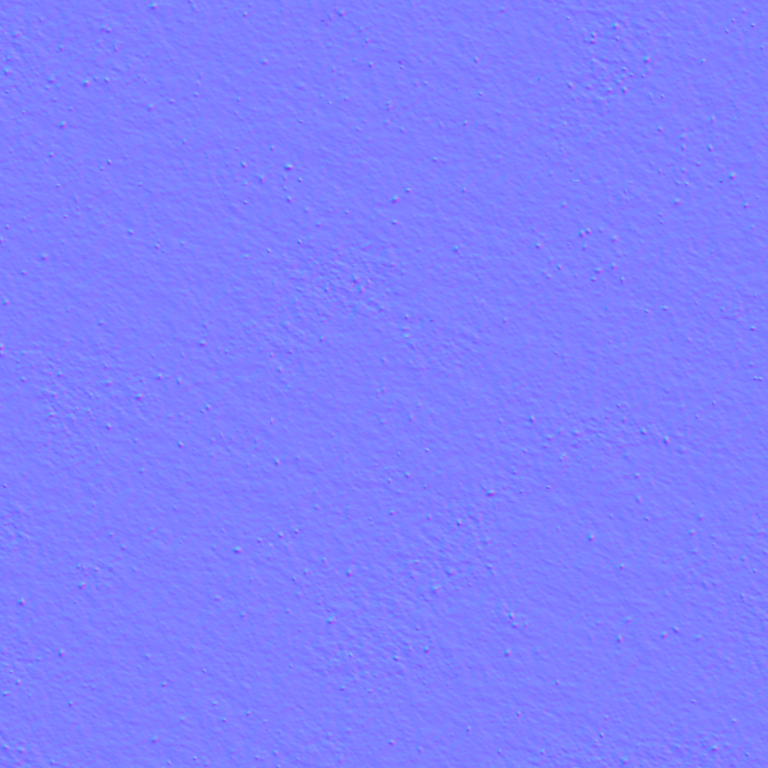
Give the GLSL for this texture map, as a WebGL 1 fragment shader.

```glsl
precision highp float;
uniform vec2 u_resolution;

float hash(vec2 p) {
  vec3 q = fract(p.xyx * vec3(0.1031, 0.1030, 0.0973));
  q += dot(q, q.yzx + 33.33);
  return fract((q.x + q.y) * q.z);
}

float noise(vec2 p) {
  vec2 i = floor(p), f = fract(p);
  vec2 u = f * f * f * (f * (f * 6.0 - 15.0) + 10.0);
  return mix(mix(hash(i), hash(i + vec2(1.0, 0.0)), u.x),
             mix(hash(i + vec2(0.0, 1.0)), hash(i + vec2(1.0, 1.0)), u.x), u.y);
}

vec2 rotate(vec2 p, float a) {
  return vec2(cos(a) * p.x - sin(a) * p.y, sin(a) * p.x + cos(a) * p.y);
}

// Broad patches where the plaster is coarser, 0 to 1
float patchiness(vec2 p) {
  float n = 0.55 * noise(p * 6.0 + 17.3) + 0.45 * noise(p * 17.0 + 41.7);
  return smoothstep(0.5, 0.85, n);
}

// One layer of grain with a given steepness, slightly drawn out along its direction
float layer(vec2 p, float freq, float steep, float angle) {
  return steep * noise(rotate(p, angle) * vec2(0.72, 1.0) * freq + freq + 60.0) / freq;
}

float grain(vec2 p, float rough) {
  float fine = layer(p, 118.0, 0.052, 0.62) + layer(p, 185.0, 0.062, 0.12)
             + layer(p, 255.0, 0.072, 0.4);
  return layer(p, 22.0, 0.010, 0.3) + layer(p, 58.0, 0.026, 0.45) + rough * fine;
}

// Small scattered grit, one candidate per cell
float grit(vec2 p, float cells, float amount, float seed) {
  vec2 g = p * cells, id = floor(g);
  float h = 0.0;
  for (int y = -1; y <= 1; y++) {
    for (int x = -1; x <= 1; x++) {
      vec2 c = id + vec2(x, y) + seed;
      vec2 center = c - seed + vec2(hash(c + 3.7), hash(c + 91.2));
      float pick = hash(c + 47.9), size = hash(c + 133.1);
      float radius = mix(0.0022, 0.0040, size);
      float steep = mix(0.08, 0.50, pow(hash(c + 71.5), 3.0));
      vec2 d = rotate((g - center) / cells, size * 6.28) * vec2(1.0, 1.3) / radius;
      h += step(pick, amount) * steep * radius * exp(-dot(d, d));
    }
  }
  return h;
}

float height(vec2 p, float rough, float amount) {
  return grain(p, rough) + grit(p, 47.0, amount, 5.0) + grit(p, 73.0, amount * 0.5, 150.0);
}

void main() {
  vec2 p = gl_FragCoord.xy / u_resolution.y;
  float coarse = patchiness(p);
  float rough = 0.88 + 0.75 * coarse;
  float clusters = 0.5 * noise(p * 8.0 + 83.0) + 0.5 * noise(p * 19.0 + 127.0);
  float amount = 0.12 + 0.45 * smoothstep(0.45, 0.8, clusters) + 0.15 * coarse;

  // Central differences turn the height into a normal
  vec2 e = vec2(0.0008, 0.0);
  vec2 slope = vec2(height(p + e.xy, rough, amount) - height(p - e.xy, rough, amount),
                    height(p + e.yx, rough, amount) - height(p - e.yx, rough, amount)) / (2.0 * e.x);
  vec3 normal = normalize(vec3(-slope, 1.0));
  gl_FragColor = vec4(normal * 0.5 + 0.5, 1.0);
}
```
